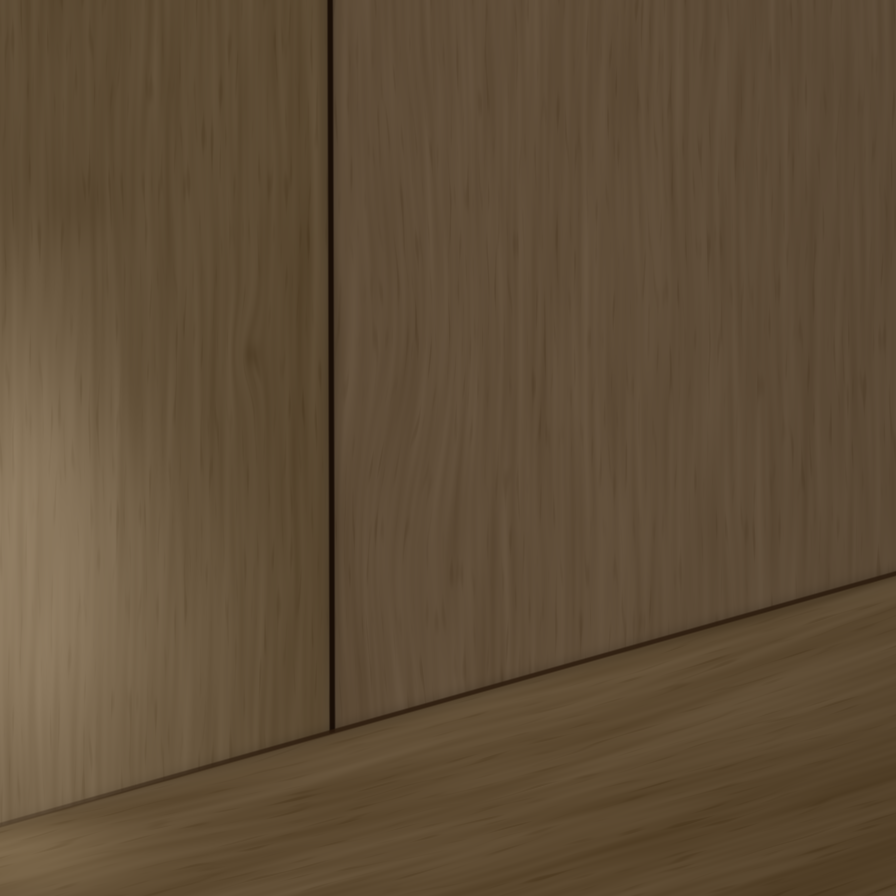
Give the GLSL for this texture, as a Shadertoy shader.

```glsl
float square(float v) { return v * v; }

vec2 hashGradient(vec2 cell) {
    vec3 q = fract(vec3(cell.xyx) * vec3(0.1031, 0.1030, 0.0973));
    q += dot(q, q.yzx + 33.33);
    return 2.0 * fract((q.xx + q.yz) * q.zy) - 1.0;
}

float gradientNoise(vec2 p) {
    vec2 i = floor(p), f = fract(p);
    vec2 u = f * f * f * (f * (f * 6.0 - 15.0) + 10.0);
    vec2 e = vec2(1.0, 0.0);
    float low = mix(dot(hashGradient(i), f),
                    dot(hashGradient(i + e), f - e), u.x);
    float high = mix(dot(hashGradient(i + e.yx), f - e.yx),
                     dot(hashGradient(i + e.xx), f - e.xx), u.x);
    return mix(low, high, u.y);
}

float blob(vec2 p, vec2 centre, vec2 radius) {
    vec2 d = (p - centre) / radius;
    return exp(-dot(d, d));
}

// x runs across the fibres, y along them
float woodGrain(vec2 p, float seed) {
    p.x += 0.006 * gradientNoise(vec2(p.x * 9.0, p.y * 4.0) + seed);
    float broad = gradientNoise(vec2(p.x * 17.0, p.y * 1.3) + seed);
    float strands = gradientNoise(vec2(p.x * 62.0, p.y * 2.6) + seed * 1.7);
    float fibres = gradientNoise(vec2(p.x * 135.0, p.y * 6.0) + seed * 2.3);
    float pores = gradientNoise(vec2(p.x * 210.0, p.y * 19.0) + seed * 3.1);
    pores = smoothstep(0.12, 0.6, pores);
    return 0.016 * broad + 0.026 * strands + 0.036 * fibres - 0.030 * pores;
}

// Bend straight fibres into a leaning arch and around a small knot
vec2 bendFibres(vec2 p) {
    float lean = 0.20 * (p.y - 0.50) * blob(p, vec2(0.45, 0.52), vec2(0.065, 0.20));
    float knot = 0.012 * blob(p, vec2(0.275, 0.605), vec2(0.02, 0.05));
    return vec2(p.x - lean + knot, p.y);
}

vec3 uprightPanels(vec2 p, float gapX) {
    float side = step(gapX, p.x);
    vec3 colour = mix(vec3(0.365, 0.296, 0.205), vec3(0.374, 0.303, 0.222), side);
    colour += woodGrain(bendFibres(p), mix(4.0, 27.0, side));
    colour -= 0.035 * blob(p, vec2(0.281, 0.604), vec2(0.008, 0.014));
    colour -= 0.025 * blob(p, vec2(0.09, 0.77), vec2(0.035, 0.04));
    colour -= 0.018 * blob(p, vec2(0.34, 0.45), vec2(0.06, 0.45));

    // Soft light widening downward along the left side
    float width = mix(0.20, 0.10, smoothstep(0.22, 0.75, p.y));
    float light = exp(-square(p.x / width));
    light *= 1.0 - smoothstep(0.42, 0.83, p.y);
    light *= mix(0.55, 1.0, smoothstep(0.07, 0.30, p.y));
    return colour + light * vec3(0.190, 0.183, 0.170);
}

vec3 slopedBoard(vec2 p, float below) {
    float across = p.y - 0.235 * p.x - 0.045 * p.x * p.x;
    across += 0.012 * gradientNoise(vec2(p.x * 2.2, across * 7.0));
    vec3 colour = vec3(0.366, 0.292, 0.195);
    colour += 1.1 * woodGrain(vec2(across, p.x), 51.0);

    // Broad figure and darker lower bands
    float figure = gradientNoise(vec2(across * 24.0, p.x * 1.8) + 8.0);
    colour += 0.040 * figure;
    colour -= 0.025 * smoothstep(0.12, 0.26, below) * smoothstep(0.25, 0.8, p.x);
    colour += 0.018 * exp(-square((below - 0.035) / 0.035));
    colour += blob(p, vec2(0.0, 0.045), vec2(0.15, 0.05)) * vec3(0.10, 0.095, 0.08);
    return colour;
}

float softLine(float dist, float halfWidth, float blur) {
    return 1.0 - smoothstep(halfWidth - blur, halfWidth + blur, abs(dist));
}

void mainImage(out vec4 fragColor, in vec2 fragCoord) {
    vec2 p = fragCoord / iResolution.xy;
    float blur = max(0.0014, 0.8 / iResolution.y);
    float gapX = 0.3715 - 0.003 * p.y;
    float seam = p.y - (0.078 + 0.281 * p.x);
    float above = smoothstep(-blur, blur, seam);

    vec3 panels = uprightPanels(p, gapX);
    vec3 board = slopedBoard(p, -seam);

    // Gap between the upright panels, with a faint shaded lip
    float gapDist = p.x - gapX;
    panels *= 1.0 - 0.16 * exp(-square(gapDist / 0.008));
    panels = mix(panels, vec3(0.10, 0.055, 0.025), softLine(gapDist, 0.0030, blur));
    vec3 colour = mix(board, panels, above);

    // Seam along the sloped board, fading into the light
    float seamStrength = mix(0.35, 0.85, smoothstep(0.0, 0.42, p.x));
    colour *= 1.0 - 0.14 * seamStrength * exp(-square(seam / 0.010));
    float seamLine = softLine(seam - 0.001, 0.0026, blur);
    colour = mix(colour, vec3(0.17, 0.105, 0.05), seamStrength * seamLine);

    // Gentle falloff toward the far corners
    colour *= 1.0 - 0.05 * smoothstep(0.6, 1.0, p.x);
    fragColor = vec4(clamp(colour, 0.0, 1.0), 1.0);
}
```
